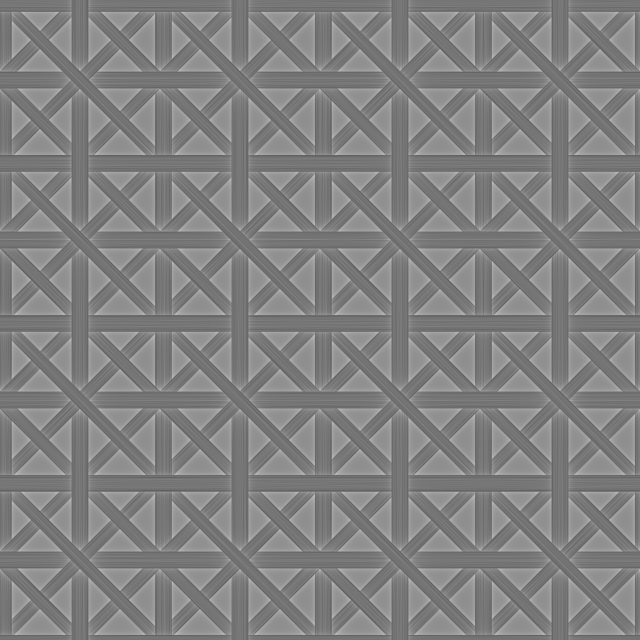
Give the GLSL for this pattern, as a WebGL 1 fragment shader.

```glsl
precision highp float;
uniform vec2 u_resolution;

const float TAU = 6.2831853;

// Straight fibres that fade in and out along a strip; wraps every 4 cells.
float fibres(float across, float along, float seed) {
  float sum = 0.0;
  for (int i = 1; i <= 5; i++) {
    float f = float(i);
    float fade = 0.6 + 0.4 * sin(TAU * 0.25 * along * (2.0 * f + 1.0) + seed * f);
    sum += fade * sin(across * (90.0 + 75.0 * f) + seed * (1.7 + f * f));
  }
  return sum;
}

// Lays one strip over the tone, with a pale halo on whatever lies beneath.
void layStrip(inout float tone, float across, float along, float seed, float halfWidth) {
  float d = abs(across) - halfWidth;
  float outside = max(d, 0.0);
  tone += 0.085 * exp(-outside * 110.0) + 0.045 * exp(-outside * 28.0);
  float strip = 0.467 + 0.014 * fibres(across, along, seed)
              - 0.075 * exp(min(d, 0.0) * 75.0);
  float pixel = 4.0 / u_resolution.x;
  tone = mix(tone, strip, clamp(0.5 - d / pixel, 0.0, 1.0));
}

void layDiagonal(inout float tone, float s, float along, float seed) {
  float k = floor(s * 2.0 + 0.5);
  layStrip(tone, (s - 0.5 * k) * 0.7071, along, mod(k, 8.0) + seed, 0.04);
}

void main() {
  // Four cells each way, y pointing down.
  vec2 uv = gl_FragCoord.xy / u_resolution;
  vec2 p = 4.0 * vec2(uv.x, 1.0 - uv.y);

  // Nearest crossing on the half-cell grid; even strips sit slightly off it.
  vec2 node = floor(p * 2.0 + 0.5);
  vec2 parity = mod(node, 2.0);
  vec2 across = p - 0.5 * node - 0.021 * (1.0 - parity);
  vec2 seed = mod(node, 8.0) + vec2(0.3, 9.6);
  bool oddX = parity.x > 0.5;
  bool oddY = parity.y > 0.5;
  bool bothOdd = oddX && oddY;

  float tone = 0.535;

  // Strips that pass under the diagonals here
  if (oddY) layStrip(tone, across.x, p.y, seed.x, 0.053);
  if (bothOdd) layStrip(tone, across.y, p.x, seed.y, 0.053);

  // Rising, then falling diagonals
  layDiagonal(tone, p.x + p.y, p.x - p.y, 19.2);
  layDiagonal(tone, p.x - p.y, p.x + p.y, 31.5);

  // Strips that pass over the diagonals here
  if (!oddX && !oddY) layStrip(tone, across.x, p.y, seed.x, 0.053);
  if (!bothOdd) layStrip(tone, across.y, p.x, seed.y, 0.053);
  if (oddX && !oddY) layStrip(tone, across.x, p.y, seed.x, 0.053);

  gl_FragColor = vec4(vec3(min(tone, 0.74)), 1.0);
}
```
